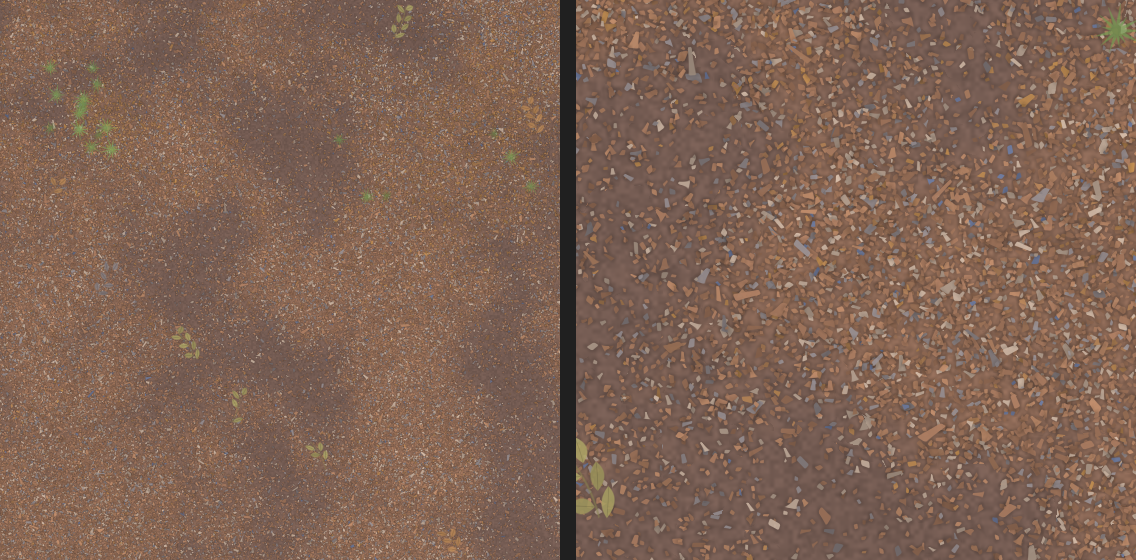
Left: the whole. Right: its middle third, enlarged.
A Shadertoy shader for this texture:

```glsl
// Damp forest soil strewn with bark chips, pale grit, grass tufts and fallen leaves.
#define SOIL  vec3(0.462, 0.364, 0.328)
#define RUST  vec3(0.625, 0.455, 0.355)
#define TAN   vec3(0.690, 0.505, 0.385)
#define PALE  vec3(0.720, 0.640, 0.575)
#define SLATE vec3(0.550, 0.520, 0.530)
#define BLUE  vec3(0.430, 0.490, 0.640)
#define OCHRE vec3(0.710, 0.520, 0.270)
#define GRASS vec3(0.420, 0.570, 0.300)
#define LEAF  vec3(0.630, 0.600, 0.370)
#define CHIP_COVER 0.70
#define PATCH_SCALE 5.0
#define PATCH_CONTRAST 2.5

const float PI = 3.14159;

vec3 hash3(vec2 p) {
    vec3 q = fract(p.xyx * vec3(0.1031, 0.1030, 0.0973));
    q += dot(q, q.yxz + 33.33);
    return fract((q.xxy + q.yzz) * q.zyx);
}

float noise(vec2 p) {
    vec2 i = floor(p), f = fract(p);
    f *= f * (3.0 - 2.0 * f);
    return mix(mix(hash3(i).x, hash3(i + vec2(1, 0)).x, f.x),
               mix(hash3(i + vec2(0, 1)).x, hash3(i + vec2(1, 1)).x, f.x), f.y);
}

float fbm(vec2 p) {
    float sum = 0.0, amp = 0.5;
    for (int i = 0; i < 6; i++) {
        sum += amp * noise(p);
        p = mat2(1.6, 1.2, -1.2, 1.6) * p + 7.3;
        amp *= 0.6;
    }
    return sum;
}

vec2 rotate(vec2 p, float a) {
    float c = cos(a), s = sin(a);
    return vec2(c * p.x + s * p.y, c * p.y - s * p.x);
}

float spot(vec2 p, vec2 centre, float radius) {
    vec2 d = (p - centre) / radius;
    return exp(-dot(d, d));
}

// Bark, splinter or mineral colour; zone = (grit share, ochre share)
vec3 chipColour(vec3 h, vec2 zone) {
    vec3 c = h.x < 0.52 ? RUST : h.x < 0.76 ? TAN : h.x < 0.91 ? PALE : SLATE;
    if (h.y < zone.x) c = h.z < 0.1 ? BLUE : h.z < 0.65 ? PALE * 1.06 : SLATE;
    else if (h.y > 1.0 - zone.y) c = mix(RUST, OCHRE, 0.2 + 0.6 * h.z);
    return c * (0.80 + 0.30 * fract(h.z * 7.0));
}

// One scatter layer of randomly turned chips; halfSize is in cells
void scatterChips(inout vec3 col, vec2 uv, float cells, float amount, vec2 halfSize, vec2 zone, float px) {
    vec2 g = uv * cells;
    for (int y = -1; y <= 1; y++)
    for (int x = -1; x <= 1; x++) {
        vec2 cell = floor(g) + vec2(x, y);
        vec3 place = hash3(cell + cells * 3.7);
        if (place.z > amount) continue;
        vec3 form = hash3(cell + cells * 5.3 + 91.7);
        vec2 q = rotate(g - cell - place.xy, form.x * PI);
        q.x += q.y * (form.z - 0.5);
        q.y *= 1.0 + (form.y - 0.5) * q.x / halfSize.x;
        vec2 b = halfSize * vec2(0.5 + 0.7 * form.y, 0.5 + 0.8 * form.z);
        float corner = 0.6 * b.y;
        vec2 e = abs(q) - b + corner;
        float d = (length(max(e, 0.0)) + min(max(e.x, e.y), 0.0) - corner) / cells;
        col *= 1.0 - 0.08 * smoothstep(0.0026, 0.0, d);
        vec3 c = chipColour(hash3(cell + cells + 37.1), zone);
        col = mix(col, c, 0.92 * smoothstep(0.7 * px, -0.7 * px, d));
    }
}

// Star of thin tapering blades
float tuft(vec2 p, float radius, float seed, float px) {
    float r = length(p), turn = (atan(p.y, p.x) / PI * 0.5 + 0.5) * 13.0;
    float reach = radius * (0.45 + 0.55 * hash3(vec2(floor(turn), seed)).x);
    float side = abs(fract(turn) - 0.5) * 2.0 * PI / 13.0 * r;
    float d = side - 0.09 * radius * (1.0 - r / reach);
    return smoothstep(px, -px, d) * smoothstep(reach + px, reach - px, r);
}

// Paired oval leaves on a slightly bent stem
void sprig(inout vec3 col, vec2 p, vec3 tint, float seed, float px) {
    p.x += 6.0 * p.y * p.y;
    float stem = max(abs(p.x) - 0.0006, abs(p.y) - 0.028);
    col = mix(col, tint * 0.85, 0.6 * smoothstep(px, -px, stem));
    for (int i = 0; i < 7; i++) {
        vec3 h = hash3(vec2(float(i) + 3.0, seed + 17.0));
        float side = i % 2 == 0 ? 1.0 : -1.0;
        vec2 q = p - vec2(side * 0.008, float(i) * 0.009 - 0.026 + 0.004 * h.x);
        q = rotate(q, side * (0.5 + 0.7 * h.y) + (side < 0.0 ? PI : 0.0));
        float d = abs(q.y) - 0.0043 * (1.0 - pow(abs(q.x) / 0.0085, 2.0));
        vec3 c = tint * (0.9 + 0.2 * h.z) * (1.0 - 0.12 * smoothstep(px, 0.0, abs(q.y)));
        col = mix(col, c, 0.85 * step(0.25, h.z) * smoothstep(px, -px, d));
    }
}

void mainImage(out vec4 fragColor, in vec2 fragCoord) {
    vec2 uv = fragCoord / iResolution.xy;
    float px = 1.0 / iResolution.y;

    // Damp patches and broad zones
    float patches = fbm(uv * PATCH_SCALE + 2.4) - 0.595;
    float glow = spot(uv, vec2(0.87, 0.74), 0.2), bed = spot(uv, vec2(0.19, 0.79), 0.06);
    float cover = CHIP_COVER + PATCH_CONTRAST * patches + 0.25 * (0.5 - uv.y) + 0.15 * glow
        + 0.2 * spot(uv, vec2(0.15, 0.15), 0.3) - 0.15 * spot(uv, vec2(0.55, 0.57), 0.2);
    cover = clamp(cover, 0.18, 1.0);
    float grit = 0.06 + 0.25 * smoothstep(0.62, 0.95, uv.y) * smoothstep(0.35, 0.65, noise(uv * 7.0 + 4.0));
    vec2 zone = vec2(grit, 0.03 + 0.25 * glow + 0.6 * bed + 0.08 * smoothstep(0.45, 0.8, uv.y));

    // Fine soil grain over a thin blanket of crushed bark
    vec3 col = mix(SOIL, RUST * 0.93, 0.65 * smoothstep(0.25, 1.0, cover));
    col *= 0.95 + 0.16 * noise(uv * 360.0);

    // Crumbs, chips and long splinters
    scatterChips(col, uv, 270.0, 0.72 * cover, vec2(0.48, 0.30), zone, px);
    scatterChips(col, uv, 170.0, 0.58 * cover, vec2(0.48, 0.24), zone, px);
    scatterChips(col, uv, 95.0, 0.30 * cover, vec2(0.42, 0.17), zone * 0.7, px);
    scatterChips(col, uv, 245.0, 0.36 * cover, vec2(0.40, 0.26), zone * 1.7, px);
    scatterChips(col, uv, 36.0, 0.10 * cover, vec2(0.28, 0.060), zone * 0.3, px);

    // Broad light and dark
    col *= 1.0 + 0.22 * clamp(patches, -0.3, 0.3) + 0.05 * (0.5 - uv.y);

    // Grass: most tufts crowd one bed, a few stray
    for (int i = 0; i < 20; i++) {
        vec3 h = hash3(vec2(float(i) * 3.1 + 5.0, 8.0));
        vec2 at = i < 14 ? vec2(0.08, 0.73) + vec2(0.13, 0.15) * h.xy : vec2(0.6, 0.62) + vec2(0.36, 0.18) * h.xy;
        float blades = tuft(uv - at, 0.012 + 0.011 * h.z, float(i), px);
        col = mix(col, GRASS * (0.9 + 0.3 * h.z), 0.7 * blades);
    }

    // Leaf sprigs, from green to withered
    for (int i = 0; i < 8; i++) {
        float seed = float(i);
        vec3 h = hash3(vec2(seed * 5.7 + 2.0, 41.0));
        vec2 at = vec2(fract(0.1 + seed * 0.618), fract(0.55 + seed * 0.382 + 0.2 * h.x));
        vec3 tint = i % 3 == 0 ? mix(TAN, OCHRE, 0.5) : i == 5 ? SLATE * 0.9 : LEAF;
        sprig(col, rotate(uv - at, (h.y - 0.5) * 1.6), tint, seed, px);
    }

    fragColor = vec4(col, 1.0);
}
```
